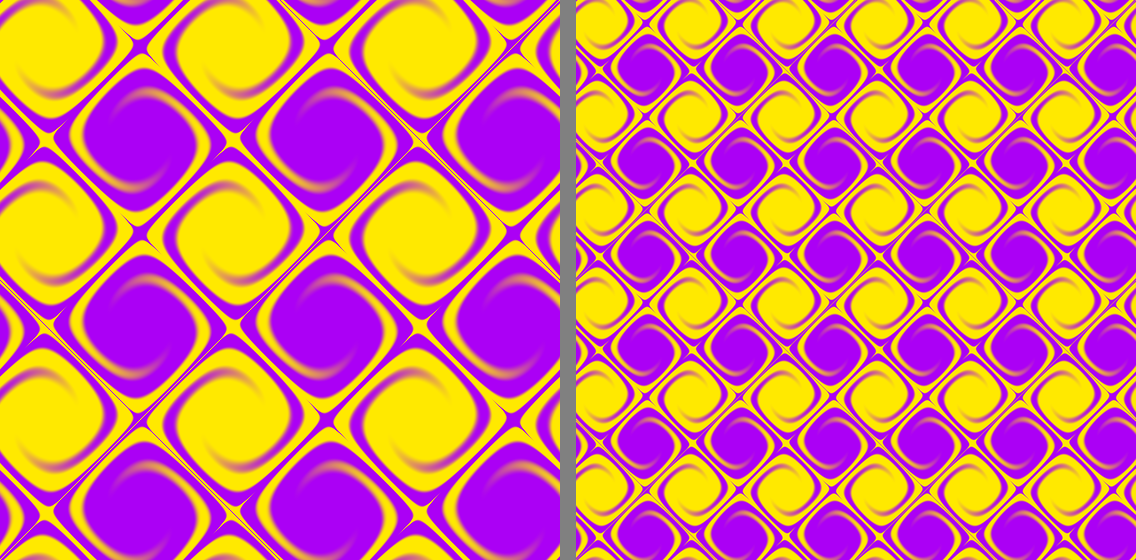
Left: one tile. Right: repeated 2 by 2.
A Shadertoy shader for this pattern:

```glsl
// Two-colour stripes stirred by a square lattice of counter-rotating vortices.
// Each point is traced back along the flow of cos(x) + cos(y), which keeps
// streamlines closed, and then takes the colour of the unstirred stripes.

const float TAU = 6.2831853;
const float REPEATS = 3.0;                    // vortex pairs across and down
const vec2 VORTEX_CENTRE = vec2(0.25, 0.75);  // yellow vortex within one repeat
const float STIR_TIME = 8.4;                  // how far the spirals wind up
const int STEPS = 96;                         // accuracy of the tracing
const float EDGE_SOFTNESS = 0.5;              // blur of the stripe borders
const vec3 YELLOW = vec3(1.0, 0.914, 0.0);
const vec3 PURPLE = vec3(0.67, 0.0, 0.96);

// Area-preserving leapfrog integration of the vortex flow, backwards in time.
vec2 traceBack(vec2 p) {
    float dt = STIR_TIME / float(STEPS);
    for (int i = 0; i < STEPS; i++) {
        p.x -= 0.5 * dt * sin(p.y);
        p.y += dt * sin(p.x);
        p.x -= 0.5 * dt * sin(p.y);
    }
    return p;
}

// Horizontal stripes: 1 in the yellow bands, 0 in the purple ones.
float stripes(vec2 p) {
    return smoothstep(-EDGE_SOFTNESS, EDGE_SOFTNESS, cos(p.y));
}

void mainImage(out vec4 fragColor, in vec2 fragCoord) {
    vec2 uv = fragCoord / iResolution.xy;
    vec2 phase = TAU * (fract(uv * REPEATS) - VORTEX_CENTRE);
    float yellowness = stripes(traceBack(phase));
    fragColor = vec4(mix(PURPLE, YELLOW, yellowness), 1.0);
}
```
